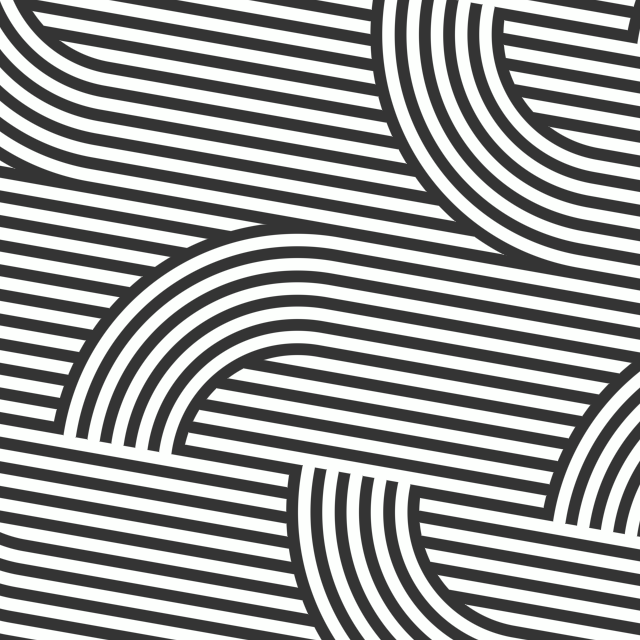
A Shadertoy shader for this pattern:

```glsl
// Slanted dark stripes on white, interlaced with concentric quarter-circle bends.

const float TILT = 0.17453;           // stripe slope in radians, falling to the right
const float PITCH = 0.03789;          // stripe spacing as a fraction of canvas height
const float HALF_LINE = 0.243;        // half the dark line width, in pitches
const vec2 CELL = vec2(20.5, 20.0);   // repeat size, in pitches
const vec2 RINGS = vec2(5.0, 10.0);   // first and last ring radius, in pitches
const vec2 ARCH_CENTER = vec2(0.4648, 0.2650);
const float BOWL_SHIFT = 9.93;        // bowl center along the stripes from the arch center
const vec3 INK = vec3(0.204);
const vec3 PAPER = vec3(0.992, 1.0, 0.992);

// Centered repeat, so the result lies within half a period of zero
float wrap(float x, float period) {
    return mod(x + 0.5 * period, period) - 0.5 * period;
}

// Signed distance to the straight dark lines at whole values of x
float lineDistance(float x, float halfWidth) {
    return abs(x - round(x)) - halfWidth;
}

// Lay a quarter turn of rings over the field, left of and above the origin
float addBend(float field, vec2 p, vec2 rings, float halfWidth) {
    if (p.x > 0.0 || p.y < -0.5) return field;
    float radius = length(p);
    float nearest = clamp(round(radius), rings.x, rings.y);
    float ring = abs(radius - nearest) - halfWidth;
    ring = max(ring, -p.y - halfWidth);   // flat foot on the next white stripe
    bool inBand = radius > rings.x && radius < rings.y;
    return inBand ? ring : min(field, ring);
}

// Repeat along the stripes, keeping a whole bend inside each period
float repeatBend(float x, float period) {
    return mod(x + 15.0, period) - 15.0;
}

void mainImage(out vec4 fragColor, in vec2 fragCoord) {
    // Stripe frame: x along the lines, y across them, in pitches
    vec2 offset = fragCoord / iResolution.y - ARCH_CENTER;
    vec2 along = vec2(cos(TILT), -sin(TILT));
    vec2 across = vec2(sin(TILT), cos(TILT));
    vec2 p = vec2(dot(offset, along), dot(offset, across)) / PITCH;
    p.y = wrap(p.y, CELL.y);

    // Straight stripes, then arches above the seam and bowls below it
    float field = lineDistance(p.y, HALF_LINE);
    vec2 arch = vec2(repeatBend(p.x, CELL.x), p.y);
    vec2 bowl = vec2(repeatBend(p.x - BOWL_SHIFT, CELL.x), -p.y);
    field = addBend(field, arch, RINGS, HALF_LINE);
    field = addBend(field, bowl, RINGS, HALF_LINE);

    // Blend across about one pixel
    float pixel = 1.0 / (iResolution.y * PITCH);
    float paper = smoothstep(-0.75, 0.75, field / pixel);
    fragColor = vec4(mix(INK, PAPER, paper), 1.0);
}
```
